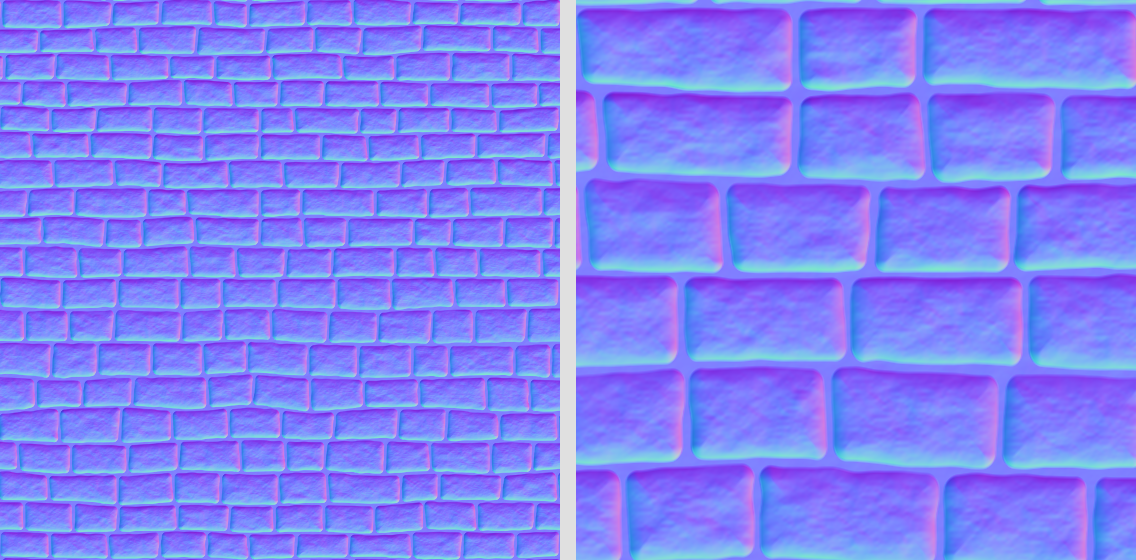
Left, the full canvas; right, a detail of the centre.
Reproduce this texture map procedurally as a Shadertoy shader.

```glsl
// Tangent-space normal map of a hand-laid brick wall: nineteen wavy courses of
// ten or eleven uneven bricks. A height field of rounded, rough blocks is built
// first, then its slopes are packed into colour with the green axis pointing down.

const float TAU = 6.2831853;
const float COURSES = 19.0;
const float HALF_GAP = 0.0023;     // half the mortar width
const float CORNER = 0.007;        // corner radius of a brick
const float BEVEL = 0.0045;        // falloff length of the brick edge
const float RELIEF = 0.0062;       // height of a brick above the mortar
const float SLOPE_STEP = 0.0011;   // sampling distance for slopes

float hash(vec2 p) {
    return fract(sin(dot(p, vec2(127.1, 311.7))) * 43758.5453);
}

float noise(vec2 p) {
    vec2 i = floor(p), f = fract(p);
    f = f * f * (3.0 - 2.0 * f);
    float low = mix(hash(i), hash(i + vec2(1.0, 0.0)), f.x);
    float high = mix(hash(i + vec2(0.0, 1.0)), hash(i + vec2(1.0, 1.0)), f.x);
    return mix(low, high, f.y);
}

float fbm(vec2 p) {
    float sum = 0.0, gain = 0.5;
    for (int i = 0; i < 4; i++) {
        sum += gain * (noise(p) - 0.5);
        p = p * 2.03 + vec2(17.3, 9.1);
        gain *= 0.45;
    }
    return sum;
}

float roundedBox(vec2 p, vec2 halfSize, float radius) {
    vec2 q = abs(p) - halfSize + radius;
    return length(max(q, 0.0)) + min(max(q.x, q.y), 0.0) - radius;
}

// Course number at a height: taller courses low down, wavy bed joints
float courseCoord(vec2 p) {
    float angle = TAU * p.y;
    float drift = 0.22 * sin(angle) - 0.29 * (1.0 - cos(angle));
    float wave = 0.2 * (noise(p * vec2(9.0, 19.0)) - 0.5);
    return COURSES * p.y + drift + wave;
}

// Slanted, unevenly spaced head joint, in brick units
float headJoint(float index, float course, float count, float rise) {
    vec2 id = vec2(mod(index, count), course);
    float shift = 0.38 * (hash(id + 3.7) - 0.5);
    float slant = 0.09 * (hash(id + 41.2) - 0.5);
    return index + shift + slant * rise;
}

float wallHeight(vec2 p) {
    float v = courseCoord(p);
    float course = mod(floor(v), COURSES);
    float rise = fract(v) - 0.5;

    // Alternate courses shift by half a brick
    float count = 10.0 + step(0.65, hash(vec2(course, 8.3)));
    float shift = 0.5 * mod(course, 2.0) + 0.2 * (hash(vec2(course, 2.9)) - 0.5);
    float u = p.x * count - shift;

    // Find the brick between its two joints
    float index = floor(u);
    if (u < headJoint(index, course, count, rise)) index -= 1.0;
    else if (u > headJoint(index + 1.0, course, count, rise)) index += 1.0;
    float left = headJoint(index, course, count, rise);
    float right = headJoint(index + 1.0, course, count, rise);
    vec2 id = vec2(mod(index, count), course);

    // Slightly tilted rounded block with a worn outline
    vec2 halfSize = 0.5 * vec2((right - left) / count, 1.0 / COURSES);
    vec2 local = vec2((u - 0.5 * (left + right)) / count, rise / COURSES);
    local.y += 0.032 * (hash(id + 12.6) - 0.5) * local.x;
    float worn = 0.002 * (noise(p * 70.0) - 0.5);
    float d = roundedBox(local, halfSize - HALF_GAP, CORNER) + worn;

    // Rough face that sinks gently towards its upper edge
    float top = max(local.y / halfSize.y + 0.1, 0.0);
    float crown = 0.0019 * top * top;
    float rough = 0.0052 * fbm(p * vec2(46.0, 62.0) + 7.0 * hash(id));
    float face = RELIEF - crown + rough;
    float mortar = 0.0009 * fbm(p * 60.0);
    return mortar + face * (1.0 - exp(min(d, 0.0) / BEVEL));
}

vec3 wallNormal(vec2 p) {
    vec2 e = vec2(SLOPE_STEP, 0.0);
    float dx = wallHeight(p + e.xy) - wallHeight(p - e.xy);
    float dy = wallHeight(p + e.yx) - wallHeight(p - e.yx);
    vec2 slope = vec2(dx, dy) / (2.0 * SLOPE_STEP);
    return normalize(vec3(-0.72 * slope.x, slope.y, 1.0));
}

void mainImage(out vec4 fragColor, in vec2 fragCoord) {
    vec2 uv = fragCoord / iResolution.xy;
    fragColor = vec4(0.5 + 0.5 * wallNormal(uv), 1.0);
}
```
